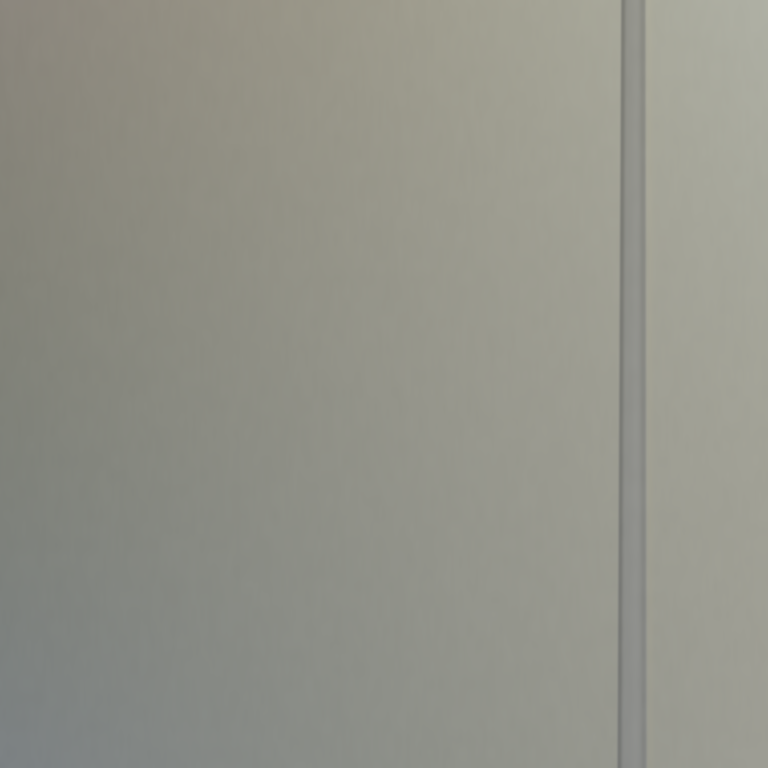
Write a WebGL 1 fragment shader that draws this texture.

```glsl
precision highp float;
// Draws a softly lit grey-green panel with a narrow vertical groove near its right side.

uniform vec2 u_resolution;

float hash(vec2 p) {
    vec3 q = fract(vec3(p.xyx) * 0.1031);
    q += dot(q, q.yzx + 33.33);
    return fract((q.x + q.y) * q.z);
}

float valueNoise(vec2 p) {
    vec2 cell = floor(p);
    vec2 f = fract(p);
    f = f * f * (3.0 - 2.0 * f);
    float low = mix(hash(cell), hash(cell + vec2(1.0, 0.0)), f.x);
    float high = mix(hash(cell + vec2(0.0, 1.0)), hash(cell + vec2(1.0, 1.0)), f.x);
    return mix(low, high, f.y);
}

// Smooth curve through three colours at t = 0, 0.5 and 1.
vec3 curve(vec3 start, vec3 middle, vec3 end, float t) {
    return start * (1.0 - t) * (1.0 - 2.0 * t)
         + middle * 4.0 * t * (1.0 - t)
         + end * t * (2.0 * t - 1.0);
}

float softLine(float x, float center, float width) {
    float d = (x - center) / width;
    return exp(-d * d);
}

// Light falls off from the upper right, cooling toward the lower left.
vec3 panelColor(vec2 uv) {
    vec3 left = curve(vec3(0.485, 0.505, 0.515), vec3(0.502, 0.508, 0.474),
                      vec3(0.545, 0.525, 0.490), uv.y);
    vec3 middle = curve(vec3(0.550, 0.560, 0.535), vec3(0.580, 0.580, 0.540),
                        vec3(0.615, 0.605, 0.550), uv.y);
    vec3 right = curve(vec3(0.615, 0.615, 0.580), vec3(0.640, 0.640, 0.595),
                       vec3(0.685, 0.690, 0.645), uv.y);
    return curve(left, middle, right, uv.x);
}

// Flat channel with dark borders and a faint lit lip on the right.
vec3 addGroove(vec3 panel, vec2 uv) {
    float leftEdge = mix(0.8035, 0.8085, uv.y);
    float rightEdge = mix(0.8420, 0.8405, uv.y);
    float soft = 0.0022;
    float inside = smoothstep(leftEdge - soft, leftEdge + soft, uv.x)
                 * (1.0 - smoothstep(rightEdge - soft, rightEdge + soft, uv.x));
    vec3 channel = mix(vec3(0.545, 0.550, 0.540), vec3(0.575, 0.575, 0.545), uv.y);
    channel -= 0.080 * softLine(uv.x, leftEdge + 0.0030, 0.0035);
    channel -= 0.030 * softLine(uv.x, rightEdge - 0.0040, 0.0035);
    channel += 0.012 * softLine(uv.x, mix(leftEdge, rightEdge, 0.62), 0.0050);
    vec3 lip = vec3(0.012, 0.008, 0.000) * softLine(uv.x, rightEdge + 0.0050, 0.0045);
    return mix(panel + lip, channel, inside);
}

void main() {
    vec2 uv = gl_FragCoord.xy / u_resolution;
    vec3 color = addGroove(panelColor(uv), uv);

    // Faint mottling and vertical grain.
    float mottle = valueNoise(uv * vec2(75.0, 55.0)) - 0.5;
    float grain = valueNoise(uv * vec2(190.0, 45.0) + 17.0) - 0.5;
    color += 0.006 * mottle + 0.005 * grain;

    gl_FragColor = vec4(color, 1.0);
}
```
